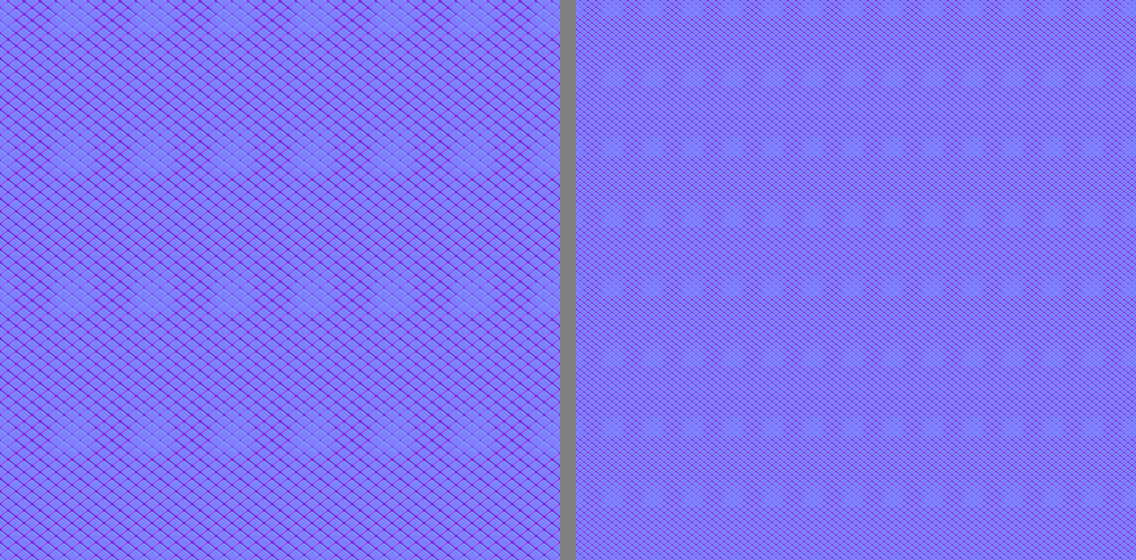
Left: one tile. Right: repeated 2 by 2.
Reproduce this texture map procedurally as a Shadertoy shader.

```glsl
#define COUNT vec2(35.0, 44.0)      // diamonds across and down
#define PATCHES vec2(7.0, 4.0)      // wear patches across and down
#define NODE_OFFSET vec2(0.0, 0.33)
#define LEFT_WIDTH 0.14
#define RIGHT_WIDTH 0.115
#define RIM_WIDTH 0.125
#define LEFT_SLOPE vec2(-0.18, -0.50)
#define RIGHT_SLOPE vec2(0.30, -0.52)
#define NODE_SLOPE vec2(0.05, -0.55)
#define MAX_SLOPE 0.79
#define VARIATION 0.4

const float TAU = 6.2831853;

float hash(vec2 p) {
    vec3 q = fract(vec3(p.xyx) * 0.1031);
    q += dot(q, q.yzx + 33.33);
    return fract((q.x + q.y) * q.z);
}

// Strength of one diamond edge, repeating with each wear patch
float edgeStrength(vec2 id, float salt) {
    vec2 pos = 0.5 * vec2(id.x + id.y, id.x - id.y);
    vec2 wrapped = floor(2.0 * mod(pos + 0.25, COUNT / PATCHES));
    return 1.0 + VARIATION * (hash(wrapped + salt) - 0.5);
}

float band(float x, float lo, float hi, float blur) {
    return smoothstep(lo - blur, lo + blur, x) - smoothstep(hi - blur, hi + blur, x);
}

void mainImage(out vec4 fragColor, in vec2 fragCoord) {
    vec2 uv = fragCoord / iResolution.xy;
    float blur = 0.5 * length(COUNT / iResolution.xy);

    // Diagonal lattice: integer lines bound the diamonds
    vec2 p = uv * COUNT - NODE_OFFSET;
    vec2 diag = vec2(p.x + p.y, p.x - p.y);
    vec2 line = floor(diag + 0.5);
    vec2 cell = floor(diag);
    vec2 side = diag - line;

    // Wear: grooves fade in some patches and deepen between them
    vec2 patchPos = fract(uv * PATCHES);
    float wave = cos(TAU * (patchPos.x - 0.91));
    float fall = fract(1.25 - patchPos.y);
    float row = smoothstep(0.05, 0.42, fall) * (1.0 - smoothstep(0.46, 0.52, fall));
    float fade = row * smoothstep(-0.3, 0.5, wave);
    float deepen = row * smoothstep(0.2, 0.8, -wave);
    float depth = 1.0 - 0.65 * fade + 0.12 * deepen;
    float shine = 1.15 + 0.35 * fade - 0.3 * deepen;

    // Steep lower bevels, swelling slightly to round the corners
    vec2 swell = 0.05 * smoothstep(0.28, 0.05, abs(side.yx));
    float left = band(side.x, 0.0, LEFT_WIDTH + swell.x, blur);
    float right = band(side.y, -RIGHT_WIDTH - swell.y, 0.0, blur);
    left *= edgeStrength(vec2(line.x, cell.y), 0.0);
    right *= edgeStrength(vec2(cell.x, line.y), 57.0);
    vec2 slope = depth * (left * LEFT_SLOPE + right * RIGHT_SLOPE);

    // Faint upper rims
    float rimRight = band(side.x, -RIM_WIDTH, 0.0, blur);
    float rimLeft = band(side.y, 0.0, RIM_WIDTH, blur);
    slope += shine * (rimRight * vec2(0.03, 0.16) + rimLeft * vec2(-0.10, 0.16));

    // Small pits where the lines cross
    vec2 toNode = 0.5 * vec2(side.x + side.y, side.x - side.y) * COUNT.y / COUNT;
    float pit = 1.0 - smoothstep(0.02, 0.13, length(toNode));
    slope += pit * NODE_SLOPE * (0.3 + 0.7 * depth);

    // Encode the unit normal
    slope *= min(1.0, MAX_SLOPE / max(length(slope), 0.001));
    vec3 normal = vec3(slope, sqrt(1.0 - dot(slope, slope)));
    fragColor = vec4(0.5 + 0.5 * normal, 1.0);
}
```
